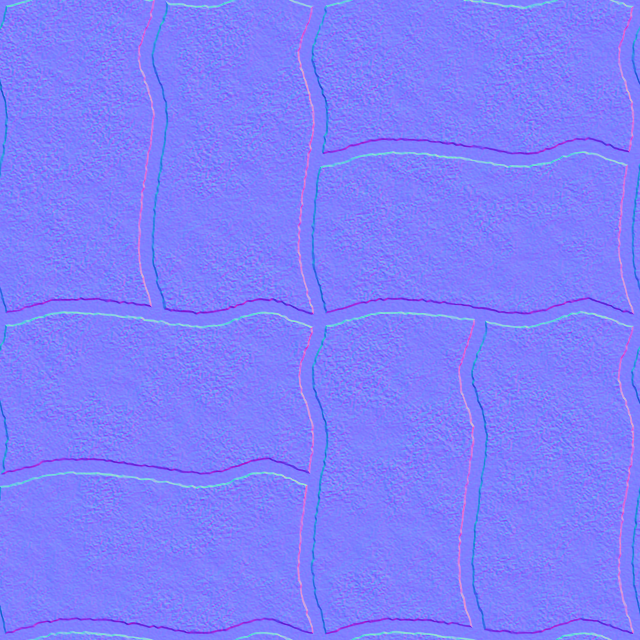
Write a Shadertoy shader that draws this texture map.

```glsl
// Normal map of wavy paving bricks laid in alternating pairs, with grainy faces.

float hash(vec2 p) {
    vec3 q = fract(p.xyx * vec3(0.1031, 0.103, 0.0973));
    q += dot(q, q.yzx + 33.33);
    return fract((q.x + q.y) * q.z);
}

float noise(vec2 p) {
    vec2 i = floor(p), f = fract(p);
    f = f * f * (3.0 - 2.0 * f);
    return mix(mix(hash(i), hash(i + vec2(1, 0)), f.x),
               mix(hash(i + vec2(0, 1)), hash(i + vec2(1, 1)), f.x), f.y);
}

// Sideways bend of a joint: two uneven waves per block.
float bend(float t) {
    float phase = t + 0.05 + 0.08 * cos(6.2832 * (t - 0.37));
    return 0.022 * (1.0 - cos(12.5664 * phase));
}

// Distance to the nearest joint centre line, in block units.
float jointDistance(vec2 p) {
    vec2 w = p + vec2(bend(-p.y), -bend(-p.x));
    vec2 cell = floor(w);
    vec2 f = w - cell;

    // Odd blocks split into two upright bricks, even ones into two flat bricks.
    bool upright = mod(cell.x + cell.y, 2.0) > 0.5;
    vec2 size = upright ? vec2(0.5, 1.0) : vec2(1.0, 0.5);
    f = mod(f, size);
    vec2 edge = min(f, size - f);
    return min(edge.x, edge.y);
}

float height(vec2 p) {
    // Raised brick with a narrow, ragged bevel of uneven depth.
    float ragged = 0.006 * (noise(p * 75.0) - 0.5) + 0.003 * (noise(p * 30.0) - 0.5);
    float brick = smoothstep(0.018, 0.025, jointDistance(p) + ragged);
    float depth = 0.0035 + 0.0015 * noise(p * 22.0 + 5.0);

    // Fine grain leans slightly along one diagonal and gathers in rougher patches.
    vec2 g = mat2(0.92, -0.12, -0.12, 1.08) * p;
    float patches = 0.5 * noise(p * 6.0 + 7.0) + 0.5 * noise(p * 17.0 + 31.0);
    float rough = mix(0.4, 0.55 + 0.9 * smoothstep(0.2, 0.8, patches), brick);
    float grain = 0.001 * noise(g * 110.0 + 11.0)
                + 0.0013 * noise(g * 190.0 + 53.0);
    float lumps = 0.001 * noise(p * 28.0 + 90.0);

    return depth * brick + rough * grain + lumps * brick;
}

void mainImage(out vec4 fragColor, in vec2 fragCoord) {
    // Two blocks across and two down.
    vec2 p = 2.0 * fragCoord / iResolution.xy;

    // Surface normal from central differences.
    vec2 e = vec2(0.002, 0.0);
    vec2 slope = vec2(height(p + e.xy) - height(p - e.xy),
                      height(p + e.yx) - height(p - e.yx)) / (2.0 * e.x);
    vec3 normal = normalize(vec3(-slope, 1.0));
    fragColor = vec4(0.5 + 0.5 * normal, 1.0);
}
```
